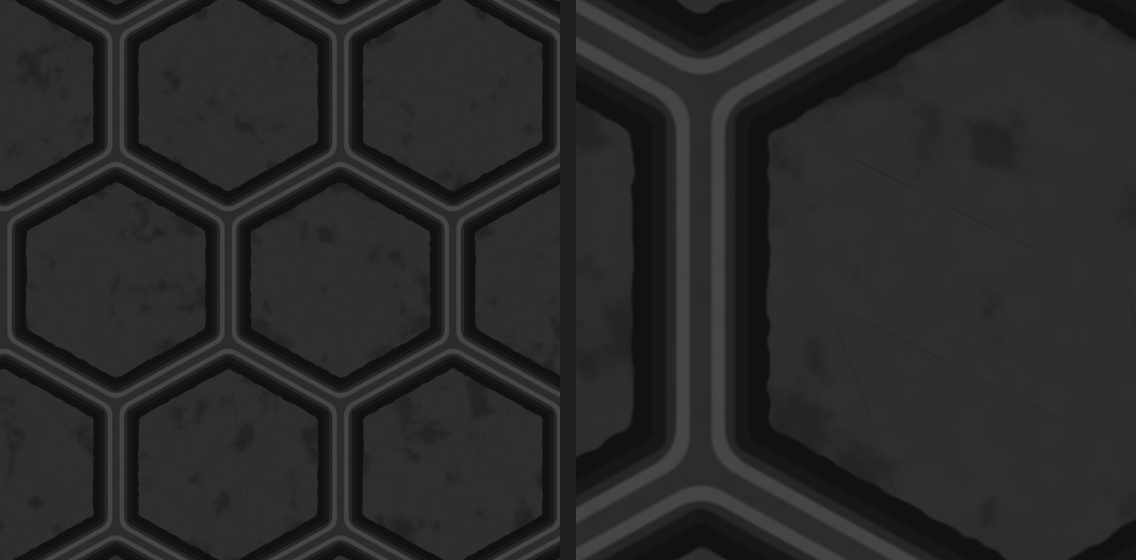
Left, the full canvas; right, a detail of the centre.
Give the GLSL for this pattern, as a three.js fragment shader.

```glsl
varying vec2 vUv;

// Lattice
const vec2 CENTER = vec2(0.207, 0.5);
const float PITCH = 0.401;
const float ROW = 0.33333;

// Distances inward from the cell border
const float GROOVE_END = 0.0065;
const float RIDGE_END = 0.0145;
const float BEVEL_END = 0.0205;
const float RIM_END = 0.0405;
const float SOFT = 0.0014;
const float RIDGE_ROUND = 0.014;
const float RIM_ROUND = 0.005;

// Grey levels
const float GROOVE = 0.172;
const float RIDGE = 0.272;
const float BEVEL = 0.15;
const float RIM_OUTER = 0.092;
const float RIM_INNER = 0.065;
const float PANEL = 0.181;

// Wear
const int SCRATCHES = 9;
const float SCRATCH_WIDTH = 0.0013;
const float SCRATCH_DEPTH = 0.032;
const float STAIN_DEPTH = 0.045;
const float GRAIN = 0.012;

float hash(vec2 p) {
  return fract(sin(dot(p, vec2(12.9898, 78.233))) * 43758.5453);
}

float noise(vec2 p) {
  vec2 i = floor(p);
  vec2 f = fract(p);
  f = f * f * (3.0 - 2.0 * f);
  return mix(mix(hash(i), hash(i + vec2(1.0, 0.0)), f.x),
             mix(hash(i + vec2(0.0, 1.0)), hash(i + 1.0), f.x), f.y);
}

float fbm(vec2 p) {
  float sum = 0.0;
  float amp = 0.5;
  for (int i = 0; i < 5; i++) {
    sum += amp * noise(p);
    p = p * 2.03 + 17.3;
    amp *= 0.5;
  }
  return sum;
}

float smoothMin(float a, float b, float k) {
  float h = max(k - abs(a - b), 0.0) / k;
  return min(a, b) - 0.25 * h * h * k;
}

// Distance from the border of a pointy-top hexagon, positive inside
float hexInset(vec2 p, float corner) {
  float top = ROW * 2.0 / 3.0;
  vec2 n = normalize(vec2(top / PITCH, 1.0));
  p = abs(p);
  float side = 0.5 * PITCH - p.x;
  float slant = n.y * top - dot(n, p);
  float mirrored = n.y * top - dot(n, vec2(-p.x, p.y));
  return smoothMin(side, smoothMin(slant, mirrored, corner), corner);
}

float stepAt(float edge, float d) {
  return smoothstep(edge - SOFT, edge + SOFT, d);
}

// Faint, slightly bent lines, different in each cell
float scratches(vec2 p, vec2 id) {
  float sum = 0.0;
  for (int i = 0; i < SCRATCHES; i++) {
    vec2 seed = id * 7.0 + float(i) * vec2(1.7, 3.1);
    float angle = 6.2832 * hash(seed);
    vec2 dir = vec2(cos(angle), sin(angle));
    float along = dot(p, dir) - 0.2 * (hash(seed + 1.3) - 0.5);
    float across = dot(p, vec2(-dir.y, dir.x)) - 0.3 * (hash(seed + 2.9) - 0.5);
    across += (hash(seed + 4.1) - 0.5) * along * along;
    float reach = mix(0.04, 0.17, hash(seed + 5.7));
    float line = 1.0 - smoothstep(0.0, SCRATCH_WIDTH, abs(across));
    line *= 1.0 - smoothstep(0.5 * reach, reach, abs(along));
    sum += line * hash(seed + 8.3);
  }
  return min(sum, 1.0) * (0.35 + 0.65 * noise(p * 45.0 + id * 9.0));
}

void main() {
  // Nearest centre of two interleaved rectangular lattices
  vec2 size = vec2(PITCH, 2.0 * ROW);
  vec2 q = vUv - CENTER;
  vec2 idA = floor(q / size + 0.5);
  vec2 idB = floor(q / size) + 0.5;
  vec2 a = q - idA * size;
  vec2 b = q - idB * size;
  bool useA = hexInset(a, RIM_ROUND) > hexInset(b, RIM_ROUND);
  vec2 p = useA ? a : b;
  vec2 id = useA ? idA : idB;
  float outer = hexInset(p, RIDGE_ROUND);
  float inner = hexInset(p, RIM_ROUND);

  // Panel stains gather along the rim
  float edgeWear = exp(-max(inner - RIM_END, 0.0) / 0.025);
  float stain = fbm(vUv * 24.0 + id * 13.0) + 0.12 * edgeWear;
  float panel = PANEL - STAIN_DEPTH * smoothstep(0.58, 0.82, stain);
  panel -= SCRATCH_DEPTH * scratches(p, id);
  panel += GRAIN * (fbm(vUv * 60.0) - 0.5);

  // Frame profile from the border inward
  float grain = GRAIN * (fbm(vUv * 90.0) - 0.5);
  float shade = mix(GROOVE, RIDGE, stepAt(GROOVE_END, outer));
  shade = mix(shade, BEVEL, stepAt(RIDGE_END, outer)) + grain;
  float rim = mix(RIM_OUTER, RIM_INNER, stepAt(mix(BEVEL_END, RIM_END, 0.4), inner));
  shade = mix(shade, rim, stepAt(BEVEL_END, inner));
  float chipped = inner + 0.003 * (noise(vUv * 110.0) - 0.5);
  shade = mix(shade, panel, stepAt(RIM_END, chipped));

  gl_FragColor = vec4(vec3(shade), 1.0);
}
```
